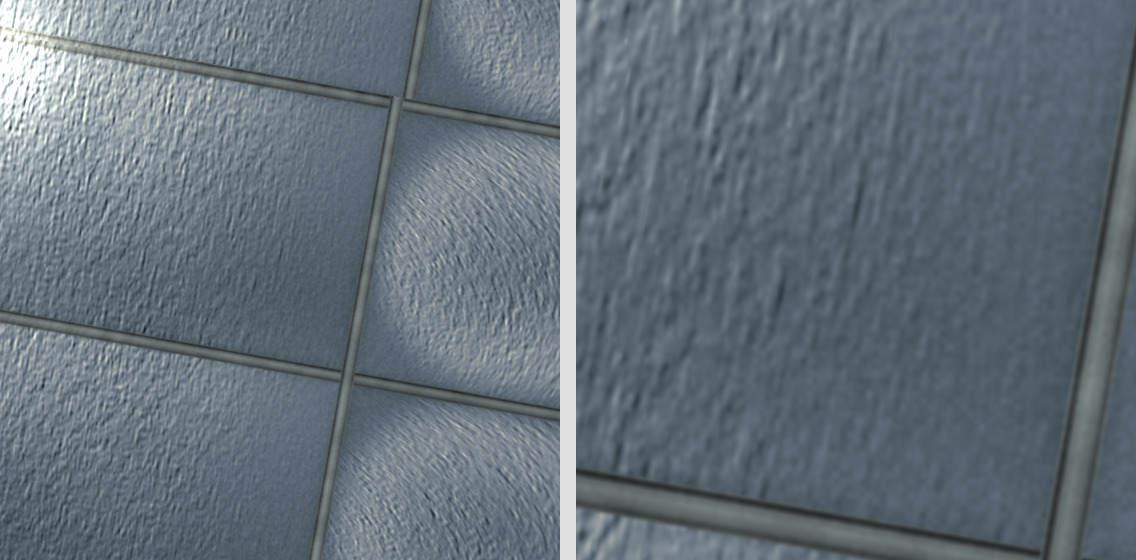
Left: the whole. Right: its middle third, enlarged.
Give the GLSL for this texture, as a Shadertoy shader.

```glsl
// Tilted blue-grey wall panels with streaky relief, metal seams and a corner glare
#define SLANT 0.178
#define PANEL_SIZE vec2(0.90, 0.505)
#define SEAM_ORIGIN vec2(0.5625, 0.436)
#define STAGGER 0.021
#define SEAM_HALF 0.0125
#define STREAK_FREQ vec2(165.0, 50.0)
#define RELIEF 0.40
#define BASE_LIGHT 0.365
#define SHADING 0.175
#define GLARE_POS vec2(-0.01, 0.92)

float hash(vec2 p) {
    return fract(sin(dot(p, vec2(127.1, 311.7))) * 43758.545);
}

float noise(vec2 p) {
    vec2 i = floor(p), f = fract(p);
    f = f * f * (3.0 - 2.0 * f);
    return mix(mix(hash(i), hash(i + vec2(1, 0)), f.x),
               mix(hash(i + vec2(0, 1)), hash(i + vec2(1, 1)), f.x), f.y);
}

// Height of the streaks pressed into a panel
float streakHeight(vec2 p) {
    p.x += 0.004 * noise(p * 18.0);
    return 0.6 * noise(p * STREAK_FREQ) + 0.4 * noise(p * STREAK_FREQ * vec2(1.4, 2.6) + 17.0);
}

// Brightness to blue-grey, turning neutral and warm in the highlights
vec3 steelTint(float light) {
    float warm = smoothstep(0.42, 0.80, light);
    float blue = mix(0.035, 0.05, smoothstep(0.30, 0.40, light));
    return vec3(light - mix(0.05, 0.01, warm), light, light + mix(blue, -0.03, warm));
}

// Soft line of the given half width around d = 0
float line(float d, float halfWidth, float blur) {
    return 1.0 - smoothstep(halfWidth - blur, halfWidth + blur, abs(d));
}

// Metal strip: x = brightness, y = coverage; the dark groove lies on the negative side
vec2 seamStrip(float d, float blur) {
    float light = 0.385 + 0.08 * line(d + 0.001, 0.003, 0.004);
    light -= 0.20 * line(d + SEAM_HALF * 0.75, 0.002, blur + 0.0018);
    light -= 0.13 * line(d - SEAM_HALF * 0.75, 0.002, blur + 0.0025);
    return vec2(light, line(d, SEAM_HALF, blur + 0.0015));
}

void mainImage(out vec4 fragColor, in vec2 fragCoord) {
    vec2 uv = fragCoord / iResolution.xy;
    float blur = 0.8 / min(iResolution.x, iResolution.y);

    // Slanted panel grid, with the upper rows shifted sideways
    vec2 p = vec2(uv.x - SLANT * uv.y, uv.y + SLANT * uv.x) - SEAM_ORIGIN;
    float row = floor((p.y - SEAM_HALF) / PANEL_SIZE.y);
    p.x -= STAGGER * step(1.0, row);
    vec2 cell = floor(p / PANEL_SIZE);
    vec2 local = p - cell * PANEL_SIZE;
    vec2 part = local / PANEL_SIZE;
    vec2 toSeam = p - floor(p / PANEL_SIZE + 0.5) * PANEL_SIZE;
    float bulging = mod(cell.x + 2.0, 2.0) < 0.5 ? 1.0 : 0.0;

    // Flat panels: light fades downwards, roughness fades to the right
    float sweep = smoothstep(0.0, 0.42, PANEL_SIZE.x - local.x);
    float height = smoothstep(0.12, 1.0, part.y + 0.45 * step(1.0, cell.y));
    float flatLight = height * mix(0.45, 1.0, sweep) + 0.18 * smoothstep(0.28, 0.0, part.y);
    float flatRough = sweep * mix(0.55, 1.0, height);

    // Other panels: a rounded bulge, brightest along its left rim
    vec2 bulge = local - vec2(0.25, 0.26);
    float radius = length(vec2(bulge.x * (bulge.x > 0.0 ? 0.5 : 1.0), bulge.y));
    float dome = smoothstep(0.275, 0.185, radius);
    float domeLight = dome * mix(0.35, 0.85, smoothstep(0.02, 0.20, radius)) + 0.12;
    domeLight -= 0.25 * dome * smoothstep(-0.05, 0.15, bulge.x) * smoothstep(0.16, 0.0, abs(bulge.y));
    float lit = mix(flatLight, domeLight, bulging);
    float rough = mix(flatRough, 0.7 * dome, bulging);

    // Embossed streaks, which swirl across the bulge; crests catch the light
    float angle = bulging * mix(-0.1, -1.15, part.y);
    float c = cos(angle), s = sin(angle);
    vec2 q = mat2(c, s, -s, c) * bulge + cell * 3.7;
    vec2 lightStep = vec2(-0.0031, 0.0034);
    float relief = streakHeight(q) - streakHeight(q + lightStep);
    relief += 0.6 * relief * abs(relief);
    float patches = noise(p * vec2(9.0, 6.0) + 31.0) - 0.5;
    float clumps = noise(q * vec2(60.0, 22.0) + 9.0);
    float grain = noise(uv * 250.0) - 0.5;
    float specks = smoothstep(0.78, 1.0, noise(q * STREAK_FREQ * vec2(1.2, 1.8) + 53.0));

    float light = BASE_LIGHT + SHADING * lit + 0.07 * patches * rough;
    light += relief * RELIEF * (0.10 + rough * (0.6 + 0.7 * clumps)) + 0.04 * grain;
    light += 0.10 * specks * rough + 0.02 * (hash(cell + 5.0) - 0.5);

    // Soft shade beside the seams
    float edge = min(abs(toSeam.x), abs(toSeam.y));
    light -= 0.05 * exp(-max(edge - SEAM_HALF, 0.0) * 100.0);
    vec3 color = steelTint(light);

    // Metal strips, the upright ones on top
    vec3 metal = vec3(0.93, 1.01, 1.02);
    float wear = 0.08 * (noise(p * 45.0) - 0.5) + 0.03 * grain;
    vec2 across = seamStrip(-toSeam.y, blur);
    vec2 upright = seamStrip(toSeam.x, blur);
    color = mix(color, metal * (across.x + wear - 0.02), across.y);
    color = mix(color, metal * (upright.x + wear + 0.03), upright.y);

    // Glare spilling in from the corner, longer downwards
    vec2 g = (uv - GLARE_POS) * vec2(1.0, uv.y < GLARE_POS.y ? 0.8 : 1.0);
    float glare = dot(g, g);
    float shine = 0.45 * exp(-glare * 85.0) + 0.23 * exp(-glare * 9.0);
    color += shine * vec3(1.0, 0.99, 0.88) * (1.0 + 1.4 * relief * rough);

    fragColor = vec4(clamp(color, 0.0, 1.0), 1.0);
}
```
